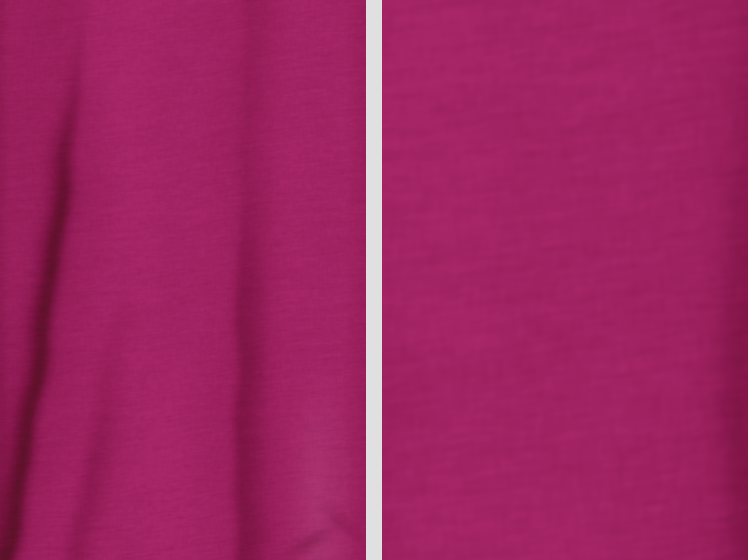
Left: the whole. Right: its middle third, enlarged.
Reproduce this texture procedurally as a WebGL 1 fragment shader.

```glsl
precision highp float;
// Magenta jersey cloth hanging in soft, slightly slanted vertical folds.
// Asymmetric Gaussian shadows shape the drape; stretched cellular noise
// makes the slubs and fine yarn, and a shade ramp colours the result.
uniform vec2 u_resolution;

vec2 hash2(vec2 p) {
  vec3 q = fract(p.xyx * vec3(0.1031, 0.1030, 0.0973));
  q += dot(q, q.yzx + 33.33);
  return fract((q.xx + q.yz) * q.zy);
}

// Cellular noise: soft spots of random strength, roughly -1 to 1.
float cells(vec2 p) {
  vec2 cell = floor(p);
  float sum = 0.0;
  for (int j = -1; j <= 1; j++) {
    for (int i = -1; i <= 1; i++) {
      vec2 id = cell + vec2(float(i), float(j));
      vec2 d = id + hash2(id) - p;
      float strength = 2.0 * hash2(id + 71.7).x - 1.0;
      sum += strength * smoothstep(1.0, 0.0, length(d));
    }
  }
  return sum;
}

// Shadow with separate softness on its left and right side.
float fold(float d, float left, float right) {
  float w = d < 0.0 ? left : right;
  return exp(-d * d / (w * w));
}

// Broad, slow unevenness of the drape.
float ripple(vec2 p) {
  return sin(p.x * 15.0 + p.y * 3.0 + 1.2 * sin(p.y * 4.0))
       + 0.6 * sin(p.x * 31.0 - p.y * 5.0 + sin(p.y * 9.0));
}

float drape(vec2 uv) {
  float x = uv.x, y = uv.y;
  float sway = 0.004 * sin(y * 23.0) + 0.003 * sin(y * 41.0);
  float light = 0.93 + 0.018 * ripple(uv);

  // Dimmer cloth left of the main fold, deepening downwards.
  float crease = x - (0.02 + 0.26 * y - 0.05 * y * y) - sway;
  light -= (0.12 + 0.16 * smoothstep(0.6, 0.0, y)) * smoothstep(0.03, -0.04, crease);
  float reach = smoothstep(0.93, 0.6, y);
  light -= 0.5 * reach * fold(crease, 0.035, 0.028);
  light -= 0.17 * reach * fold(crease, 0.05, 0.11);
  light -= 0.14 * smoothstep(1.05, 0.85, y) * fold(crease, 0.02, 0.02);

  // Soft fold that starts half way down.
  float second = x - (0.21 + 0.27 * y) + sway;
  light -= 0.27 * smoothstep(0.62, 0.1, y) * fold(second, 0.035, 0.05);

  // Right fold: crisp on its left, fading to the right.
  float third = x - (0.662 + 0.025 * y * y) - sway;
  float depth = 0.12 + 0.27 * smoothstep(0.75, 0.35, y);
  light -= depth * fold(third, 0.025, 0.06);
  light -= 0.08 * fold(third, 0.1, 0.14);

  // Raised ridge and gathered wrinkle at the lower right.
  float low = smoothstep(0.4, 0.12, y);
  light += 0.08 * low * fold(x - 0.86, 0.05, 0.06);
  float pucker = y - 0.035 - 0.35 * (x - 0.85);
  light -= 0.28 * fold(pucker, 0.018, 0.012) * fold(x - 0.85, 0.06, 0.05);
  light -= 0.16 * fold(y - 0.08 + 0.5 * (x - 0.9), 0.012, 0.025) * fold(x - 0.92, 0.04, 0.07);

  // Dark edges of the cloth.
  light -= 0.14 * fold(x, 0.02, 0.018);
  light -= 0.12 * smoothstep(0.93, 1.0, x);
  return light;
}

float weave(vec2 p) {
  vec2 q = vec2(p.x, p.y - 0.1 * p.x + 0.004 * sin(p.x * 9.0));
  float slubs = cells(q * vec2(22.0, 230.0));
  float yarn = cells(q * vec2(95.0, 310.0) + 40.0);
  float wales = cells(p * vec2(290.0, 110.0) + 90.0);
  float mottle = cells(p * vec2(16.0, 11.0) + 7.0);
  return 0.032 * slubs + 0.038 * yarn + 0.028 * wales + 0.014 * mottle;
}

void main() {
  vec2 uv = gl_FragCoord.xy / u_resolution;
  vec2 p = gl_FragCoord.xy / u_resolution.y;
  float shade = clamp(drape(uv) + weave(p), 0.0, 1.12);

  // Shade ramp from deep wine to bright magenta.
  vec3 wine = vec3(0.37, 0.065, 0.165);
  vec3 magenta = vec3(0.66, 0.152, 0.408);
  vec3 color = mix(wine, magenta, vec3(shade, shade * shade, shade));

  // Slightly greyer sheen on the lower right ridge.
  float sheen = smoothstep(0.4, 0.1, uv.y) * fold(uv.x - 0.87, 0.06, 0.07);
  color += vec3(-0.01, 0.035, 0.015) * sheen;
  gl_FragColor = vec4(color, 1.0);
}
```
